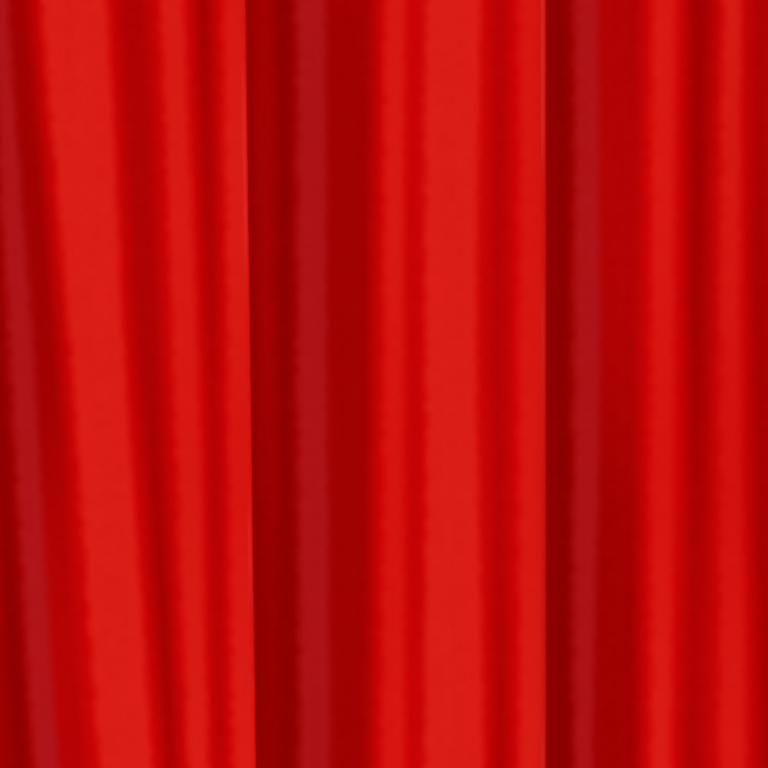
Reproduce this texture procedurally as a three.js fragment shader.

```glsl
// Red velvet curtain hanging in vertical folds. A loop paints the folds from
// left to right: each has a shadow, a saturated flank and a brushed crest.
// Some folds are muted, some are wide, and some end in a sharp crease.

#define FOLDS 11
#define JITTER 0.35      // sideways scatter of folds, in cells
#define LEAN 0.065       // slant of the folds near the left side
#define CREST 0.015      // half width of a usual crest
#define WIDE 0.036       // half width of a wide crest
#define FLANK 0.014      // reach of the flank beyond the crest
#define SOFT 0.011       // softness of fold edges
#define CREASE 0.002     // softness of a sharp crease
#define GRAIN 0.022      // strength of the velvet mottling

varying vec2 vUv;

const vec3 SHADOW = vec3(0.54, 0.0, 0.0);
const vec3 DEEP = vec3(0.63, 0.004, 0.005);
const vec3 MID = vec3(0.715, 0.01, 0.015);
const vec3 BRIGHT = vec3(0.82, 0.015, 0.02);
const vec3 LIT = vec3(0.86, 0.125, 0.095);
const vec3 MUTED = vec3(0.69, 0.085, 0.105);
const vec3 GLINT = vec3(0.86, 0.22, 0.19);

float hash(vec2 p) {
  return fract(sin(dot(p, vec2(127.1, 311.7))) * 43758.5453);
}

float noise(vec2 p) {
  vec2 cell = floor(p);
  vec2 f = fract(p);
  f = f * f * (3.0 - 2.0 * f);
  float low = mix(hash(cell), hash(cell + vec2(1.0, 0.0)), f.x);
  float high = mix(hash(cell + vec2(0.0, 1.0)), hash(cell + vec2(1.0, 1.0)), f.x);
  return mix(low, high, f.y);
}

// Strip around zero with its own softness on either side
float band(float d, float halfWidth, float softLeft, float softRight) {
  float left = smoothstep(-halfWidth - softLeft, -halfWidth + softLeft, d);
  float right = 1.0 - smoothstep(halfWidth - softRight, halfWidth + softRight, d);
  return left * right;
}

// One where index i falls on the given step of a repeating cycle
float every(float i, float cycle, float stepIndex) {
  return 1.0 - step(0.5, abs(mod(i, cycle) - stepIndex));
}

vec3 paintFold(vec3 color, vec2 p, float i, float nap) {
  float muted = every(i, 4.0, 0.0);
  float creased = every(i, 4.0, 3.0);
  float wide = every(i, 5.0, 1.0);
  float size = hash(vec2(i, 3.7));

  // Path of the fold down the cloth
  float center = (i + 0.5 + JITTER * (hash(vec2(i, 9.2)) - 0.5)) / float(FOLDS);
  float lean = LEAN * (1.0 - smoothstep(0.1, 0.4, center));
  float wobble = 0.012 * (noise(vec2(i * 7.3, p.y * 1.6)) - 0.5);
  float d = p.x - center - lean * (0.5 - p.y) - wobble * (1.0 - creased);

  float swell = mix(0.8, 1.2, noise(vec2(i * 5.1 + 20.0, p.y * 2.0)));
  float w = mix(CREST * mix(0.8, 1.2, size), WIDE, wide);
  w *= mix(swell, 1.0, creased);

  // Shadow right of a crease, or left of a muted fold
  float behind = step(w, d) * exp(-max(d - w, 0.0) / 0.03);
  float beside = exp(-pow((d + w + 0.018) / 0.017, 2.0));
  color = mix(color, SHADOW, 0.85 * max(creased * behind, muted * beside));

  // Saturated flank, cut off at the crease
  float cut = 1.0 - creased * smoothstep(w - CREASE, w + CREASE, d);
  float flank = band(d, w + FLANK, SOFT * 1.5, SOFT * 1.5) * cut;
  flank *= (1.0 - muted) * mix(0.75, 1.0, hash(vec2(i, 5.9)));
  color = mix(color, BRIGHT, flank);

  // Crest with a slightly ragged edge and uneven light
  float ragged = d + 0.004 * (nap - 0.5);
  float crest = band(ragged, w, SOFT * 0.8, SOFT * 0.8) * cut;
  float glow = mix(0.45, 1.0, noise(vec2(i * 3.3 + 40.0, p.y * 2.6)));
  glow = mix(glow, 0.9, max(wide, muted * 0.7));
  color = mix(color, mix(LIT, MUTED, muted), crest * glow);

  // Broken pale line along the crease
  float line = band(d - w + 0.004, 0.002, 0.002, 0.002);
  float broken = smoothstep(0.3, 0.7, noise(vec2(i, p.y * 7.0)));
  return mix(color, GLINT, 0.6 * creased * line * broken);
}

void main() {
  vec2 p = vUv;
  float nap = noise(p * vec2(70.0, 85.0));

  // Resting cloth between the folds
  float drape = noise(vec2(p.x * 13.0 + p.y * 0.7, p.y * 1.3 + 4.0));
  vec3 color = mix(DEEP, MID, smoothstep(0.25, 0.75, drape));

  for (int k = 0; k < FOLDS; k++) {
    color = paintFold(color, p, float(k), nap);
  }

  // Velvet mottling and faint vertical streaks
  float fine = noise(p * vec2(180.0, 150.0));
  float streak = noise(p * vec2(110.0, 5.0) + 8.0);
  float mottle = 0.4 * nap + 0.3 * fine + 0.3 * streak - 0.5;
  color += GRAIN * mottle * vec3(1.0, 0.6, 0.6);
  gl_FragColor = vec4(clamp(color, 0.0, 1.0), 1.0);
}
```
